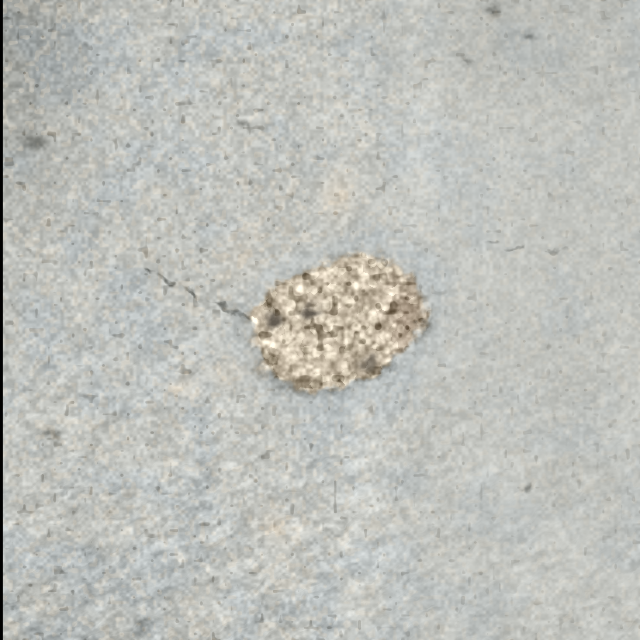
Give the GLSL for this texture, as a Shadertoy shader.

```glsl
// Weathered pale concrete with one exposed patch of cream aggregate.
// Layered value noise makes the grain; soft ellipses place stains, pits and
// the patch; a leaning light band, a crack and a dark left edge finish it.

const vec3 CONCRETE = vec3(0.765, 0.772, 0.752);
const vec3 BLUE_GREY = vec3(0.715, 0.745, 0.755);
const vec3 CREAM = vec3(0.88, 0.83, 0.75);
const vec3 AGGREGATE = vec3(0.765, 0.715, 0.635);
const vec3 PEBBLE = vec3(0.93, 0.885, 0.80);
const vec3 PIT = vec3(0.35, 0.325, 0.29);
const vec2 PATCH_CENTER = vec2(0.528, 0.494);
const vec2 PATCH_RADIUS = vec2(0.134, 0.098);
const float PATCH_TILT = 0.36;
const float GRAIN_SCALE = 185.0;
const float GRAIN_STRENGTH = 0.20;
const float EDGE_WIDTH = 0.0045;

float hash(vec2 p) {
    vec3 q = fract(vec3(p.xyx) * 0.1031);
    q += dot(q, q.yzx + 33.33);
    return fract((q.x + q.y) * q.z);
}

float noise(vec2 p) {
    vec2 i = floor(p), f = fract(p);
    f = f * f * (3.0 - 2.0 * f);
    return mix(mix(hash(i), hash(i + vec2(1, 0)), f.x),
               mix(hash(i + vec2(0, 1)), hash(i + vec2(1, 1)), f.x), f.y);
}

float fbm(vec2 p) {
    float sum = 0.0, amp = 0.533;
    for (int i = 0; i < 4; i++) {
        sum += amp * noise(p);
        p = mat2(1.6, 1.2, -1.2, 1.6) * p + 17.3;
        amp *= 0.5;
    }
    return sum;
}

vec2 rotate(vec2 p, float a) {
    float c = cos(a), s = sin(a);
    return vec2(c * p.x + s * p.y, c * p.y - s * p.x);
}

// Soft elliptical spot: 1 at its centre, fading outward
float spot(vec2 p, vec2 center, vec2 radius) {
    vec2 d = (p - center) / radius;
    return exp(-dot(d, d));
}

float segment(vec2 p, vec2 a, vec2 b) {
    vec2 d = b - a;
    return length(p - a - d * clamp(dot(p - a, d) / dot(d, d), 0.0, 1.0));
}

// Nearest scattered stone: x = distance, y = its random tone
vec2 stones(vec2 p) {
    vec2 cell = floor(p), best = vec2(9.0, 0.0);
    for (int y = -1; y <= 1; y++)
    for (int x = -1; x <= 1; x++) {
        vec2 c = cell + vec2(x, y);
        vec2 at = c + vec2(hash(c), hash(c + 41.7));
        float d = length(p - at);
        if (d < best.x) best = vec2(d, hash(c + 83.1));
    }
    return best;
}

void mainImage(out vec4 fragColor, in vec2 fragCoord) {
    vec2 uv = fragCoord / iResolution.xy;
    vec2 warp = vec2(fbm(uv * 45.0), fbm(uv * 45.0 + 61.0)) - 0.5;
    vec2 wuv = uv + warp * 0.025;

    // Broad light, leaning pale band and dim corners
    float rough = mix(1.0, 0.58, smoothstep(0.45, 0.8, uv.x));
    float bandX = mix(0.555, 0.655, smoothstep(0.1, 0.8, uv.y));
    float band = exp(-pow((uv.x - bandX) / 0.032, 2.0));
    vec3 color = mix(CONCRETE, BLUE_GREY, rough * smoothstep(0.45, 0.75, fbm(uv * 16.0)) * 0.7);
    color += 0.03 * band + 0.05 * (fbm(uv * 9.0 + 5.0) - 0.5);
    color -= 0.14 * spot(uv, vec2(0.0, 1.0), vec2(0.13, 0.32));
    color -= 0.06 * spot(uv, vec2(0.0, 0.0), vec2(0.35, 0.14));
    color -= 0.035 * spot(uv, vec2(0.85, 1.0), vec2(0.25, 0.15));

    // Cream stains around the patch
    float stain = spot(wuv, vec2(0.528, 0.695), vec2(0.026, 0.04))
                + spot(wuv, vec2(0.282, 0.393), vec2(0.022, 0.018))
                + spot(wuv, vec2(0.43, 0.18), vec2(0.035, 0.028))
                + 0.7 * spot(wuv, vec2(0.38, 0.605), vec2(0.028, 0.04))
                + 0.6 * spot(wuv, vec2(0.36, 0.42), vec2(0.06, 0.022));
    float flecks = smoothstep(0.60, 0.80, noise(uv * 120.0 + 9.0)) * rough;
    color = mix(color, CREAM, clamp(stain * 0.5 + flecks * 0.28, 0.0, 0.7));

    // Fine grain, plus slanting ridges low on the left
    float grain = 0.65 * noise(uv * GRAIN_SCALE) + 0.35 * noise(uv * GRAIN_SCALE * 0.53 + 7.0) - 0.5;
    color += grain * GRAIN_STRENGTH * rough;
    float ridge = fbm(rotate(wuv, 0.45) * vec2(32.0, 95.0)) - 0.5;
    color += ridge * 0.22 * rough * (0.35 + 0.65 * smoothstep(0.65, 0.05, uv.y));
    float speck = smoothstep(0.82, 0.96, noise(uv * 105.0 + 31.0));
    color -= speck * 0.13 * rough * vec3(0.95, 1.0, 1.05);

    // Dark marks, a faint scratch and the crack reaching the patch
    float marks = spot(wuv, vec2(0.05, 0.782), vec2(0.022, 0.012))
                + spot(wuv, vec2(0.085, 0.323), vec2(0.014, 0.008))
                + spot(wuv, vec2(0.378, 0.805), vec2(0.008))
                + spot(wuv, vec2(0.729, 0.907), vec2(0.007))
                + spot(wuv, vec2(0.82, 0.945), vec2(0.010, 0.007))
                + spot(wuv, vec2(0.765, 0.985), vec2(0.012, 0.008))
                + spot(wuv, vec2(0.823, 0.238), vec2(0.005, 0.008))
                + spot(wuv, vec2(0.225, 0.022), vec2(0.018, 0.009));
    float scratch = smoothstep(0.006, 0.001, segment(wuv, vec2(0.76, 0.613), vec2(0.89, 0.61)));
    float crack = smoothstep(0.006, 0.001, segment(wuv, vec2(0.23, 0.575), vec2(0.395, 0.497)));
    float broken = smoothstep(0.35, 0.65, noise(uv * 75.0));
    color -= 0.22 * marks + (0.15 * scratch + 0.28 * crack) * broken;

    // Exposed aggregate with shaded rim, pale stones and pits
    vec2 q = rotate(uv - PATCH_CENTER + warp * 0.035, PATCH_TILT) / PATCH_RADIUS;
    float rim = pow(pow(abs(q.x), 2.4) + pow(abs(q.y), 2.4), 1.0 / 2.4) - 1.0;
    float inside = smoothstep(0.06, -0.06, rim);
    vec2 stone = stones((uv + warp * 0.012) * 72.0);
    vec3 rubble = mix(AGGREGATE, PEBBLE, smoothstep(0.75, 0.2, stone.x) * smoothstep(0.15, 0.75, stone.y));
    rubble += 0.36 * grain + 0.32 * (fbm(uv * 65.0 + 3.0) - 0.5);
    rubble -= 0.22 * smoothstep(0.62, 0.82, noise(uv * 88.0 + 13.0));
    rubble -= vec3(0.06, 0.075, 0.07) * spot(uv, vec2(0.635, 0.50), vec2(0.03, 0.06));
    float pits = spot(wuv, vec2(0.430, 0.499), vec2(0.012, 0.010))
               + spot(wuv, vec2(0.489, 0.516), vec2(0.013, 0.008))
               + 0.7 * spot(wuv, vec2(0.575, 0.432), vec2(0.014, 0.009));
    rubble = mix(rubble, PIT, clamp(pits, 0.0, 0.9));
    float shade = exp(-pow(rim / 0.09, 2.0)) * (0.35 + 0.65 * smoothstep(0.2, -0.8, q.y));
    color = mix(color, BLUE_GREY + grain * 0.15, 0.4 * exp(-pow((rim - 0.18) / 0.16, 2.0)));
    color = mix(color, rubble, inside) - 0.2 * shade * broken;

    // Dark left edge
    color *= smoothstep(EDGE_WIDTH - 0.001, EDGE_WIDTH + 0.001, uv.x);
    fragColor = vec4(clamp(color, 0.0, 1.0), 1.0);
}
```
